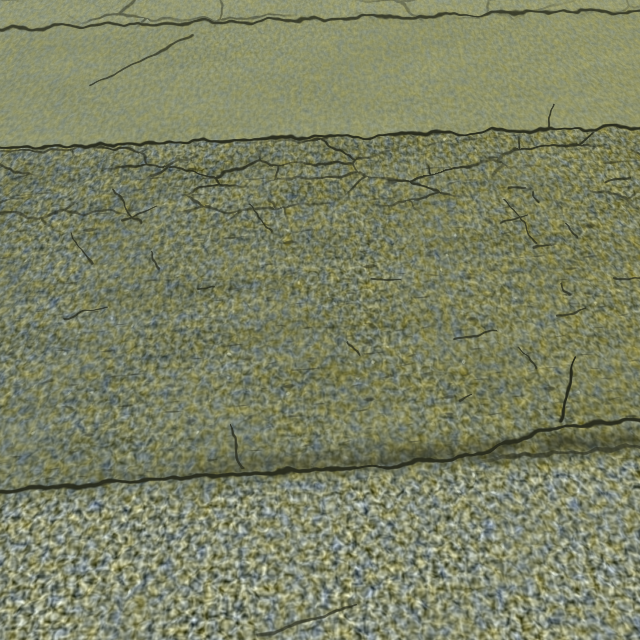
A WebGL 2 fragment shader for this texture:

```glsl
#version 300 es
precision highp float;
// Weathered asphalt in perspective: smooth lane, cracked strip and coarse gravel, split by dark seams.
uniform vec2 u_resolution;
out vec4 fragColor;

#define HORIZON 1.8
#define GRAIN_SCALE 165.0
#define GRAVEL_CONTRAST 0.43
#define STRIP_CONTRAST 0.23
#define LANE_CONTRAST 0.075
#define CRACK_WIDTH 0.0021
#define SCATTERED_CRACKS 22
#define LANE_COLOR vec3(0.555, 0.575, 0.430)
#define STRIP_COLOR vec3(0.468, 0.488, 0.370)
#define GRAVEL_COLOR vec3(0.520, 0.542, 0.450)
#define CRACK_COLOR vec3(0.150, 0.160, 0.105)
#define YELLOW_SHIFT vec3(0.11, 0.06, -0.13)

vec2 hash2(vec2 p) {
  vec3 v = fract(vec3(p.xyx) * vec3(0.1031, 0.1030, 0.0973));
  v += dot(v, v.yzx + 33.33);
  return fract((v.xx + v.yz) * v.zy);
}

vec2 gradientAt(vec2 cell) {
  float angle = 6.2832 * hash2(cell).x;
  return vec2(cos(angle), sin(angle));
}

float gradientNoise(vec2 p) {
  vec2 i = floor(p), f = p - i;
  vec2 s = f * f * f * (f * (f * 6.0 - 15.0) + 10.0);
  vec2 e = vec2(1.0, 0.0);
  float low = mix(dot(gradientAt(i), f), dot(gradientAt(i + e), f - e), s.x);
  float high = mix(dot(gradientAt(i + e.yx), f - e.yx), dot(gradientAt(i + 1.0), f - 1.0), s.x);
  return mix(low, high, s.y);
}

// Coverage of a line of half-width w at distance d
float stroke(float d, float w) {
  return 1.0 - smoothstep(0.3 * w, w + 0.6 / u_resolution.y, abs(d));
}

// Tapered crack between two points
float crack(vec2 p, vec2 a, vec2 b, float w) {
  vec2 ab = b - a;
  float t = clamp(dot(p - a, ab) / dot(ab, ab), 0.0, 1.0);
  return stroke(length(p - a - t * ab), w * (1.0 - 0.5 * t));
}

// Distance to the borders of irregular cells, stretched by scale
float cellBorder(vec2 p, vec2 scale) {
  vec2 s = p * scale, i = floor(s), nearest = vec2(8.0), second = vec2(8.0);
  for (int y = -1; y <= 1; y++) for (int x = -1; x <= 1; x++) {
    vec2 cell = i + vec2(x, y);
    vec2 r = cell + 0.1 + 0.8 * hash2(cell + 40.0) - s;
    if (dot(r, r) < dot(nearest, nearest)) { second = nearest; nearest = r; }
    else if (dot(r, r) < dot(second, second)) second = r;
  }
  vec2 n = normalize(second - nearest);
  return dot(0.5 * (nearest + second), n) / length(n * scale);
}

void main() {
  vec2 uv = gl_FragCoord.xy / u_resolution;
  float depth = HORIZON - uv.y;
  vec2 ground = vec2((uv.x - 0.5) / depth, -log(depth)) + 3.0;
  vec2 jitter = vec2(gradientNoise(uv * 27.0), gradientNoise(uv * 27.0 + 70.0));
  vec2 p = uv + 0.009 * jitter + 0.003 * gradientNoise(uv * 80.0);

  // Seams and zones
  float topSeam = p.y - 0.956 - 0.028 * uv.x;
  float laneSeam = p.y - 0.768 - 0.035 * uv.x;
  float ledge = p.y - 0.233 - 0.068 * uv.x;
  float brokenSeam = ledge - 0.042 * smoothstep(0.68, 0.9, uv.x);
  float lane = smoothstep(-0.006, 0.004, laneSeam);
  float gravel = 1.0 - smoothstep(-0.045, 0.008, ledge);

  // Base tones with slanted streaks
  float slant = uv.y - 0.09 * uv.x;
  float streak = gradientNoise(vec2(uv.x * 5.0, slant * 26.0)) + 0.6 * gradientNoise(vec2(uv.x * 14.0, slant * 70.0) + 9.0);
  vec3 color = mix(mix(STRIP_COLOR, GRAVEL_COLOR, gravel), LANE_COLOR, lane);
  color += streak * mix(0.065, 0.022, max(lane, gravel));
  color += 0.025 * smoothstep(0.0, 0.01, topSeam);

  // Mineral grain, shrinking with distance
  vec2 g = ground * GRAIN_SCALE;
  g += 0.35 * vec2(gradientNoise(g * 0.6), gradientNoise(g * 0.6 + 31.0));
  float grain = gradientNoise(g) + 0.6 * gradientNoise(g * 1.9 + 17.0);
  float contrast = mix(mix(STRIP_CONTRAST, GRAVEL_CONTRAST, gravel), LANE_CONTRAST, lane);
  contrast *= 1.0 + 0.5 * gradientNoise(uv * 8.0);
  color += grain * contrast;
  float tint = gradientNoise(g * 0.62 + 51.0) + 0.6 * gradientNoise(g * 0.3 + 83.0);
  tint += 0.35 * (uv.x - 0.5) * (1.0 - gravel);
  color += tint * YELLOW_SHIFT * mix(0.85, 0.45, lane);
  color += 0.2 * smoothstep(0.45, 0.65, gradientNoise(g * 0.7 + 120.0)) * (1.0 - lane);

  // Short flat scars in the strip
  float scars = gradientNoise(vec2(uv.x * 32.0, slant * 125.0) + 5.0);
  float dark = 0.5 * smoothstep(0.34, 0.58, scars) * (1.0 - lane) * (1.0 - gravel);

  // Branching network below the lane and around the top seam
  float border = cellBorder(p - vec2(0.0, 0.05 * p.x), vec2(9.0, 29.0));
  float patches = smoothstep(-0.22, 0.2, gradientNoise(uv * vec2(7.0, 16.0) + 3.0));
  float below = smoothstep(-0.15, -0.08, laneSeam) * (1.0 - lane);
  float above = smoothstep(-0.012, 0.0, topSeam) * (1.0 - 0.6 * uv.x);
  dark = max(dark, stroke(border, CRACK_WIDTH) * patches * max(0.85 * below, 0.55 * above));

  // Scattered cracks
  for (int k = 0; k < SCATTERED_CRACKS; k++) {
    vec2 r = hash2(vec2(k, 11)), q = hash2(vec2(k, 57));
    vec2 start = vec2(r.x, 0.34 + 0.34 * r.y + 0.04 * r.x);
    float angle = q.x > 0.75 ? 2.2 : 0.5 * q.x;
    vec2 reach = mix(0.02, 0.085, q.y * q.y) * vec2(cos(angle), sin(angle));
    dark = max(dark, 0.75 * crack(p, start, start + reach, CRACK_WIDTH));
  }

  // Side branches
  vec2 fork = vec2(0.875, 0.345);
  dark = max(dark, crack(p, fork, fork + vec2(0.025, 0.095), CRACK_WIDTH * 1.5));
  dark = max(dark, 0.8 * crack(p, vec2(0.375, 0.27), vec2(0.36, 0.335), CRACK_WIDTH * 1.4));
  dark = max(dark, 0.7 * crack(p, vec2(0.3, 0.945), vec2(0.14, 0.865), CRACK_WIDTH));
  dark = max(dark, 0.8 * crack(p, vec2(0.857, 0.8), vec2(0.864, 0.84), CRACK_WIDTH));
  dark = max(dark, 0.7 * crack(p, vec2(0.4, 0.005), vec2(0.56, 0.055), CRACK_WIDTH * 1.8));

  // Main seams, uneven in width
  float uneven = 1.0 + 0.9 * gradientNoise(vec2(uv.x * 13.0, 2.0));
  dark = max(dark, 0.8 * stroke(topSeam, 0.0026 * uneven));
  dark = max(dark, 0.95 * stroke(laneSeam, 0.0027 * uneven));
  dark = max(dark, 0.95 * stroke(brokenSeam, 0.0048 * uneven));
  dark = max(dark, 0.7 * stroke(ledge, 0.004 * uneven) * smoothstep(0.7, 0.8, uv.x));
  float shade = exp(-pow((ledge - 0.012) / 0.017, 2.0)) * smoothstep(0.0, 0.6, uv.x);
  dark = max(dark, shade * (0.42 + 0.5 * gradientNoise(uv * vec2(20.0, 60.0))));

  fragColor = vec4(clamp(mix(color, CRACK_COLOR, dark), 0.0, 1.0), 1.0);
}
```
